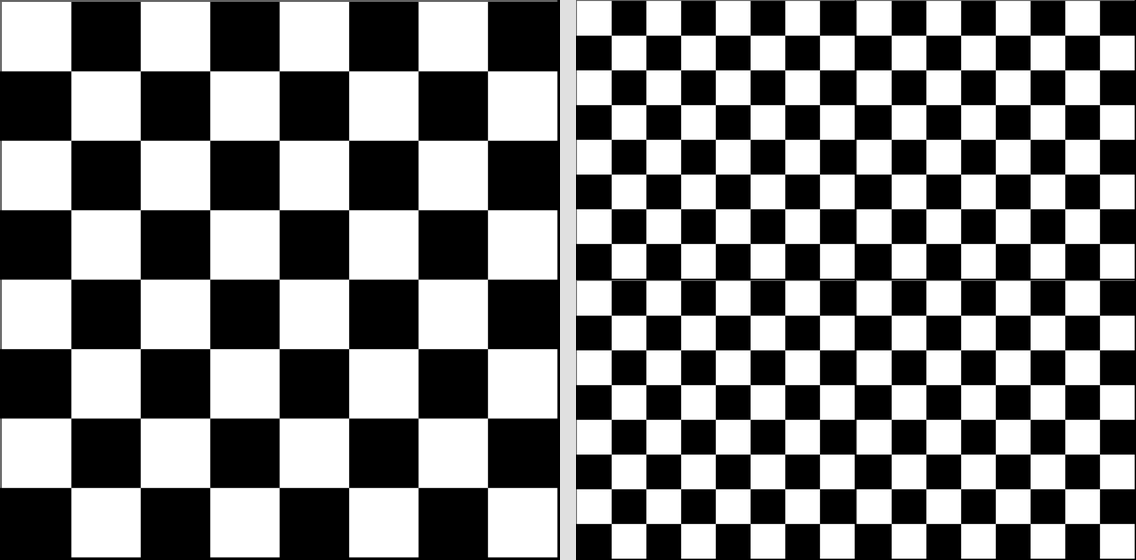
Left, the tile; right, the same tile 2 across and 2 down.
This pattern is drawn by a WebGL 2 fragment shader. Its source:

```glsl
#version 300 es
precision highp float;
// Black and white checkerboard, eight squares each way, inside a hairline frame.
uniform vec2 u_resolution;
out vec4 fragColor;

// Signed wave per axis: positive in even squares, negative in odd, zero on the edges.
vec2 squareWave(vec2 p) {
  return abs(mod(p - 0.5, 2.0) - 1.0) - 0.5;
}

void main() {
  vec2 uv = gl_FragCoord.xy / u_resolution;
  float pixel = 1.0 / min(u_resolution.x, u_resolution.y);
  float softness = max(0.0011, 0.5 * pixel);

  // Board of 8 by 8 squares, set just inside the canvas
  vec2 corner = vec2(0.0034, 0.0046);
  float square = 0.124;
  vec2 board = clamp((uv - corner) / square, 0.02, 7.98);
  vec2 side = clamp(squareWave(board) * square / softness, -1.0, 1.0);
  float shade = 0.5 - 0.5 * side.x * side.y;

  // Grey hairlines: the left one tints white squares, the top one runs across
  vec2 low = smoothstep(-softness, softness, uv - corner);
  vec2 high = smoothstep(-softness, softness, corner + 8.0 * square - uv);
  shade *= mix(0.42, 1.0, low.x);
  shade = mix(0.39, shade, high.y);

  // Black hairlines along the right and bottom
  shade *= high.x * low.y;

  fragColor = vec4(vec3(shade), 1.0);
}
```
